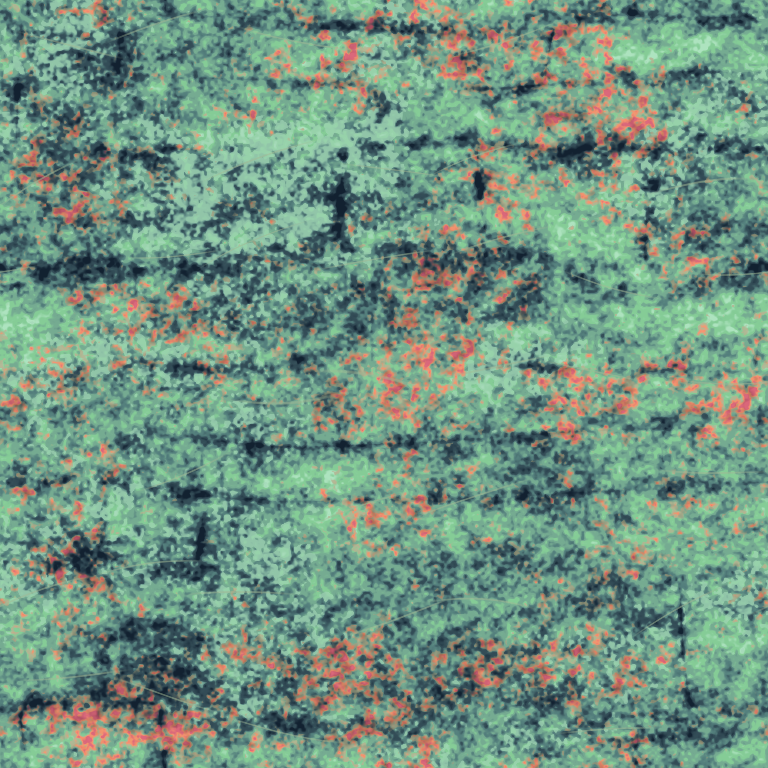
A three.js fragment shader for this texture:

```glsl
// Weathered stone wall: mint and teal paint, dark broken joints, rust flecks and hairline scratches.
varying vec2 vUv;

const float TAU = 6.2831853;

vec3 hash3(vec2 p) {
  vec3 q = fract(p.xyx * vec3(0.1031, 0.1030, 0.0973));
  q += dot(q, q.yxz + 33.33);
  return fract((q.xxy + q.yzz) * q.zyx);
}

vec2 wrapCell(vec2 cell, vec2 period) {
  return floor(mod(cell + 0.5, period));
}

// Smooth cellular noise: blends the values of jittered points, wraps at period.
float cellNoise(vec2 uv, vec2 period, float seed) {
  vec2 p = uv * period;
  vec2 base = floor(p);
  float sum = 0.0;
  float total = 0.0;
  for (int j = -1; j <= 1; j++) {
    for (int i = -1; i <= 1; i++) {
      vec2 cell = base + vec2(float(i), float(j));
      vec3 h = hash3(wrapCell(cell, period) + seed * 17.3);
      vec2 d = cell + 0.25 + 0.5 * h.xy - p;
      float w = max(0.0, 1.5 - dot(d, d));
      w *= w * w;
      sum += w * h.z;
      total += w;
    }
  }
  return sum / total;
}

// Three octaves, centred on zero.
float layers(vec2 uv, vec2 period, float seed) {
  return (4.0 * cellNoise(uv, period, seed)
        + 2.0 * cellNoise(uv, period * 2.0, seed + 1.0)
        + cellNoise(uv, period * 4.0, seed + 2.0)) / 7.0 - 0.5;
}

// Darkness of the irregular bed and head joints.
float joints(vec2 uv, float roughness) {
  float y = uv.y * 9.0 + 0.35 * sin(TAU * 2.0 * uv.y + 1.0);
  float row = floor(mod(floor(y) + 0.5, 9.0));
  float bed = min(fract(y), 1.0 - fract(y));
  float shift = hash3(vec2(row, 71.0)).x;
  float x = uv.x * 4.0 + shift + 0.25 * sin(TAU * (uv.x + shift));
  float head = abs(fract(x + 0.5) - 0.5);
  float column = floor(mod(floor(x + 0.5) + 0.5, 4.0));

  float wear = layers(uv, vec2(4.0, 9.0), 11.0);
  float strength = smoothstep(-0.14, 0.2, wear);
  float bedDark = strength * exp(-max(0.0, bed / 9.0 + roughness) / (0.004 + 0.010 * strength));
  float present = step(0.45, hash3(vec2(column + 5.0, row + 31.0)).y);
  float headDark = 0.85 * present * smoothstep(-0.2, 0.1, 0.05 - wear)
                 * exp(-max(0.0, head / 4.0 + roughness) / 0.007) * smoothstep(0.0, 0.08, bed);
  return max(bedDark, headDark);
}

// Short, slightly bent hairlines, one at most per cell.
float scratches(vec2 uv) {
  vec2 base = floor(uv * 7.0);
  float mark = 0.0;
  for (int j = -1; j <= 1; j++) {
    for (int i = -1; i <= 1; i++) {
      vec2 cell = base + vec2(float(i), float(j));
      vec3 h = hash3(wrapCell(cell, vec2(7.0)) + 211.0);
      vec2 d = uv - (cell + 0.2 + 0.6 * h.xy) / 7.0;
      float slope = (h.z - 0.4) * 0.9;
      float off = abs(d.y - slope * d.x - (h.x - 0.5) * 3.0 * d.x * d.x);
      float line = 1.0 - smoothstep(0.0004, 0.0018, off);
      mark = max(mark, line * (1.0 - smoothstep(0.03, 0.08, abs(d.x))) * step(0.3, h.y));
    }
  }
  return mark;
}

vec3 paint(float tone) {
  vec3 c = mix(vec3(0.07, 0.13, 0.19), vec3(0.20, 0.30, 0.34), smoothstep(0.0, 0.26, tone));
  c = mix(c, vec3(0.33, 0.50, 0.49), smoothstep(0.26, 0.43, tone));
  c = mix(c, vec3(0.46, 0.67, 0.57), smoothstep(0.42, 0.58, tone));
  c = mix(c, vec3(0.52, 0.80, 0.59), smoothstep(0.62, 0.77, tone));
  return mix(c, vec3(0.68, 0.89, 0.75), smoothstep(0.82, 1.04, tone));
}

void main() {
  // Bend the courses a little
  vec2 wander = vec2(cellNoise(vUv, vec2(5.0, 7.0), 1.0), cellNoise(vUv, vec2(4.0, 6.0), 2.0)) - 0.5;
  vec2 uv = vUv + 0.05 * wander;

  // Tone: broad patches, level streaks, stains and grit
  float grain = layers(vUv, vec2(64.0, 76.0), 21.0);
  float grit = cellNoise(vUv, vec2(230.0), 25.0) - 0.5;
  float rough = layers(vUv, vec2(22.0, 30.0), 28.0);
  float stain = smoothstep(0.08, 0.34, layers(uv, vec2(3.0, 16.0), 31.0));
  float tone = 0.655 + 0.75 * layers(uv, vec2(3.0, 4.0), 35.0) + 0.5 * layers(uv, vec2(4.0, 20.0), 41.0)
             + 0.75 * grain + 0.42 * grit + 0.2 * rough - 0.3 * stain;
  tone -= 0.5 * joints(uv, 0.016 * rough + 0.010 * grain);
  vec3 color = paint(tone);

  // Pale chalky crust
  float fleck = layers(vUv, vec2(84.0, 96.0), 51.0);
  float crust = layers(uv, vec2(5.0, 7.0), 55.0) - 0.6 * fleck + 0.3 * grit;
  color = mix(color, vec3(0.64, 0.84, 0.72), 0.6 * smoothstep(0.18, 0.24, crust) * smoothstep(0.3, 0.55, tone));

  // Rust: tan rims, orange flecks, pink cores
  float rust = 0.8 * layers(uv, vec2(7.0, 11.0), 61.0) + 0.8 * fleck + 0.25 * grit;
  vec3 rustColor = mix(vec3(0.64, 0.64, 0.52), vec3(0.92, 0.50, 0.37), smoothstep(0.18, 0.27, rust));
  rustColor = mix(rustColor, vec3(0.82, 0.32, 0.42), smoothstep(0.26, 0.38, rust));
  rustColor *= clamp(0.55 + 0.72 * tone, 0.4, 1.1);
  color = mix(color, rustColor, 0.88 * smoothstep(0.09, 0.16, rust) * smoothstep(0.12, 0.42, tone));

  color = mix(color, vec3(0.63, 0.72, 0.58), 0.5 * scratches(uv));
  gl_FragColor = vec4(color, 1.0);
}
```
